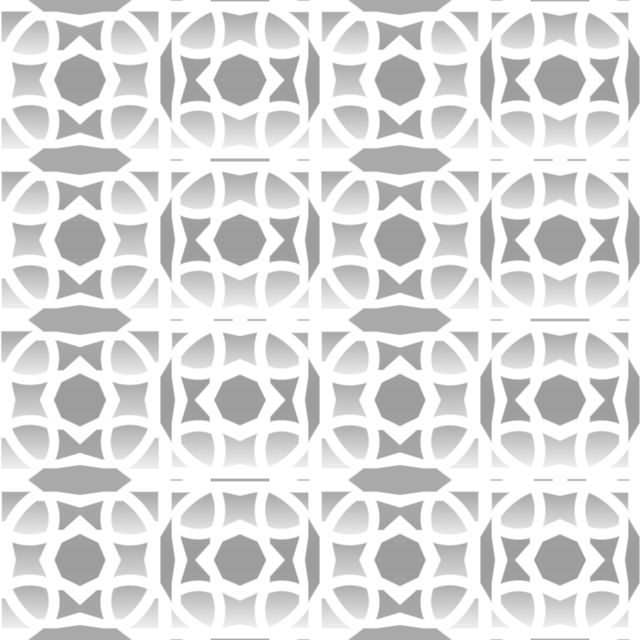
Give the GLSL for this pattern, as a WebGL 2 fragment shader.

```glsl
#version 300 es
precision highp float;
// Pierced white lattice over soft grey gradients, in four by four cells.
// Each cell is built from distance fields folded into one quadrant; odd
// columns swap the two axes, so upright and sideways rosettes alternate.

#define REPEATS 4.0        // cells across and down, even to tile
#define CELL 192.0         // design units along one cell
#define BAND 6.3           // half width of the petal arcs
#define RING_IN 88.0       // inner radius of the round frame
#define RING_OUT 101.0     // outer radius of the round frame
#define SOFTNESS 1.3       // edge blur in design units
#define JITTER 1.0         // width variation between cells
#define DARK 0.615         // deepest grey
#define MID 0.67           // top of the pane gradients
#define LIGHT 0.92         // foot of the pane gradients

uniform vec2 u_resolution;
out vec4 outColor;

float hash(vec2 id) {
    vec3 q = fract(vec3(id.xyx) * 0.1031);
    q += dot(q, q.yzx + 33.33);
    return fract((q.x + q.y) * q.z);
}

// Eight-sided opening at the heart of the rosette
float coreOpening(float m, float n) {
    return max((m + 0.48 * n - 31.5) / 1.11, (n + 0.43 * m - 31.0) / 1.09);
}

// Pointed white collar around the core
float starCollar(float m, float n) {
    float longTips = max((m + 0.9 * n - 54.0) / 1.35, n - 36.0);
    float shortTips = max((n + 0.45 * m - 49.0) / 1.1, m - 36.0);
    return min(longTips, shortTips);
}

// Two crossing arcs that outline a petal in each corner
float petalArcs(float m, float n) {
    float steep = abs(length(vec2(n - 81.0, m - 50.0)) - 50.0) - BAND;
    float flatArc = abs(length(vec2(n - 60.0, m - 81.0)) - 57.0) - BAND;
    return min(max(steep, 28.0 - m), max(flatArc, 30.0 - n));
}

// Area inside the round frame, with notched flat sides
float frameInterior(float m, float n) {
    float mEdge = 63.0 + min(0.3 * n, 8.0);
    float nEdge = 77.0 + min(0.22 * m, 4.0);
    return max(length(vec2(m, n)) - RING_IN, max(m - mEdge, n - nEdge));
}

// Small triangle left between the frame and the cell corner
float cornerOpening(float m, float n, bool sideways) {
    float nLimit = sideways ? 81.0 : 94.0;
    return max(max(RING_OUT - length(vec2(m, n)), 46.0 - m), max(m - 82.0, n - nLimit));
}

// Long opening between neighbouring cells
float sliverOpening(float m, float n, bool sideways) {
    float inner = 78.0 + min(n / 7.0, 4.0) - m;
    float upright = (n - 45.0 - 1.3 * (m - 83.0)) / 1.64;
    float tapered = max((n - 47.0 + 1.7 * (m - 84.0)) / 1.97, m - 95.5);
    return max(inner, sideways ? tapered : upright);
}

// Hairline gap above sideways cells, sometimes broken into dashes
float hairlineGap(float m, float n, float chance) {
    float gap = max(94.8 - 0.8 * chance - n, m - 35.0);
    float dashes = max(95.2 - n, abs(m - 76.0) - 7.0);
    if (chance < 0.3) gap = max(95.0 - n, abs(m - 20.0) - 11.0);
    return min(gap, dashes);
}

// Downward gradient, restarted in the upper, middle and lower panes
float paneShade(float y) {
    float t = y < 0.0 ? (y + 78.0) / 48.0 : (y - 28.0) / 50.0;
    if (abs(y) < 22.0) t = (y + 20.0) / 60.0;
    return mix(MID, LIGHT, clamp(t, 0.0, 1.0));
}

void main() {
    vec2 grid = gl_FragCoord.xy / u_resolution * REPEATS;
    vec2 cell = floor(grid);
    vec2 p = (fract(grid) - 0.5) * CELL;
    bool sideways = mod(cell.x, 2.0) > 0.5;

    // Fold into a quadrant: m is the long axis, n the short one
    vec2 q = abs(p);
    float m = sideways ? q.x : q.y;
    float n = sideways ? q.y : q.x;

    // Panes inside the frame
    float white = min(starCollar(m, n), petalArcs(m, n));
    float panes = max(frameInterior(m, n), -white);
    panes = min(panes, coreOpening(m, n));
    panes = min(panes, cornerOpening(m, n, sideways));
    panes += JITTER * (hash(cell + 7.0) - 0.5);

    // Openings shared with the neighbours
    float between = sliverOpening(m, n, sideways);
    if (sideways) {
        float border = mod(floor(grid.y + 0.5), REPEATS);
        float chance = hash(vec2(cell.x, border) + 3.0);
        between = min(between, hairlineGap(m, n, chance));
    }

    // Grey behind the lattice, then the smoothed white cover
    float deepShade = DARK + 0.05 * smoothstep(0.0, 90.0, q.y);
    bool deep = n < 34.0 || between < 2.0;
    float grey = deep ? deepShade : paneShade(-p.y);
    float pixel = CELL * REPEATS / min(u_resolution.x, u_resolution.y);
    float blur = max(SOFTNESS, 0.8 * pixel);
    float cover = smoothstep(-blur, blur, min(panes, between));
    outColor = vec4(vec3(mix(grey, 1.0, cover)), 1.0);
}
```
